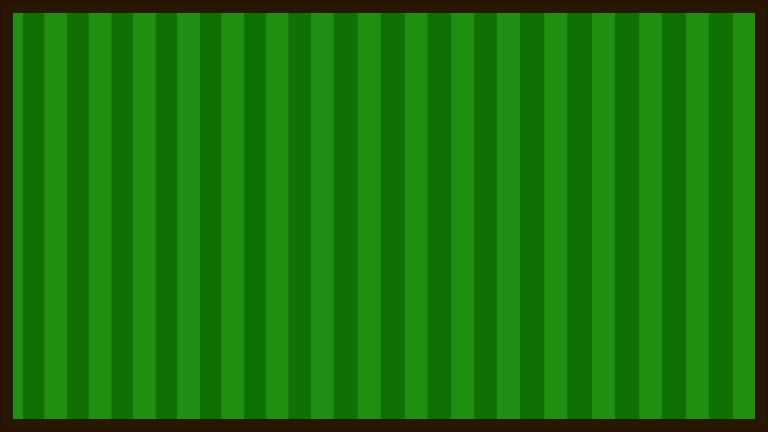
This pattern is drawn by a Shadertoy shader. Its source:

```glsl
// Upright two-tone green stripes inside a dark brown frame.
// Light bars of one width are looped over a dark ground; their spacing
// is even on the left and widens gently toward the right.

// All lengths are fractions of the canvas width.
const int   BAR_COUNT   = 17;
const float BAR_WIDTH   = 0.0298;
const float FIRST_END   = 0.02995;
const float BAR_PERIOD  = 0.05762;
const float FRAME_WIDTH = 0.0169;
const float RIM_WIDTH   = 0.00195;

const vec3 DARK_GREEN  = vec3(0.06, 0.44, 0.01);
const vec3 LIGHT_GREEN = vec3(0.125, 0.56, 0.065);
const vec3 FRAME_BROWN = vec3(0.16, 0.09, 0.02);
const vec3 RIM_BROWN   = vec3(0.17, 0.06, 0.02);

// Antialiased coverage of the region where the distance is negative
float coverage(float distance, float pixel) {
    return clamp(0.5 - distance / pixel, 0.0, 1.0);
}

// Right edge of a light bar, with the uneven spacing added
float barEnd(float index) {
    float widening = 0.00345 * max(index - 6.65, 0.0);
    float offset = index - 11.3;
    float tightening = 0.0021 * exp(-offset * offset);
    return FIRST_END + BAR_PERIOD * index + widening - tightening;
}

// Coverage of all light bars at one horizontal position
float lightBars(float x, float pixel) {
    float bars = 0.0;
    for (int i = 0; i < BAR_COUNT; i++) {
        float center = barEnd(float(i)) - 0.5 * BAR_WIDTH;
        float distance = abs(x - center) - 0.5 * BAR_WIDTH;
        bars = max(bars, coverage(distance, pixel));
    }
    return bars;
}

// Distance inward from the nearest canvas edge
float edgeDistance(vec2 point, vec2 size) {
    vec2 inset = min(point, size - point);
    return min(inset.x, inset.y);
}

void mainImage(out vec4 fragColor, in vec2 fragCoord) {
    float pixel = 1.0 / iResolution.x;
    vec2 point = fragCoord * pixel;
    vec2 size = iResolution.xy * pixel;

    // Striped field
    vec3 color = mix(DARK_GREEN, LIGHT_GREEN, lightBars(point.x, pixel));

    // Frame with a slightly redder outer rim
    float inset = edgeDistance(point, size);
    color = mix(color, FRAME_BROWN, coverage(inset - FRAME_WIDTH, pixel));
    color = mix(color, RIM_BROWN, coverage(inset - RIM_WIDTH, pixel));

    fragColor = vec4(color, 1.0);
}
```
